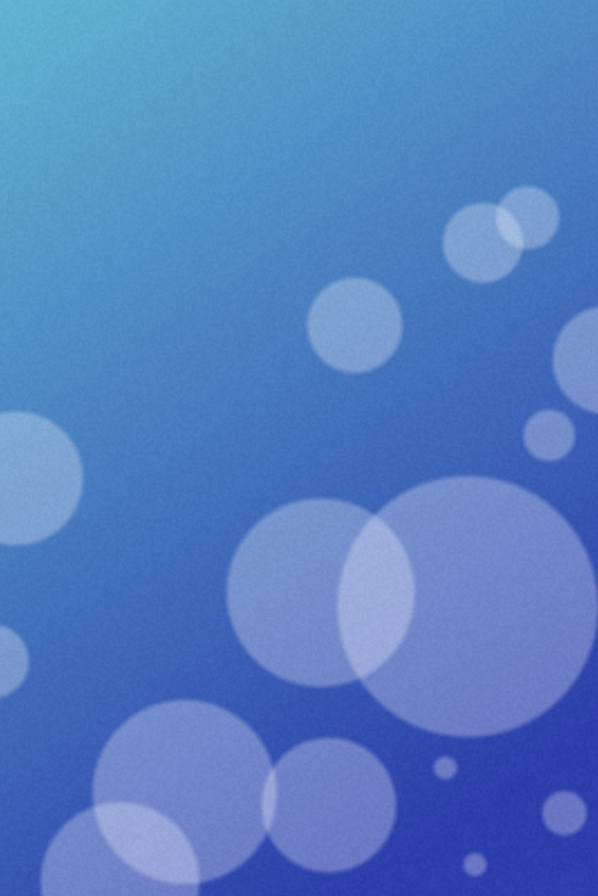
A WebGL 2 fragment shader for this background:

```glsl
#version 300 es
precision highp float;

uniform vec2 u_resolution;
out vec4 fragColor;

// Bubbles: centre and radius, in canvas heights
const vec3 bubbles[15] = vec3[15](
  vec3(0.589, 0.757, 0.035), vec3(0.539, 0.729, 0.0445), vec3(0.396, 0.637, 0.053),
  vec3(0.677, 0.598, 0.060), vec3(0.613, 0.514, 0.0285), vec3(0.018, 0.466, 0.0745),
  vec3(0.358, 0.3385, 0.105), vec3(0.522, 0.323, 0.1455), vec3(-0.009, 0.262, 0.041),
  vec3(0.206, 0.116, 0.1025), vec3(0.367, 0.1015, 0.075), vec3(0.134, 0.016, 0.0885),
  vec3(0.497, 0.143, 0.0125), vec3(0.630, 0.0925, 0.0245), vec3(0.530, 0.035, 0.0125)
);

float hash(vec2 cell) {
  vec3 q = fract(cell.xyx * 0.1031);
  q += dot(q, q.yzx + 33.33);
  return fract((q.x + q.y) * q.z);
}

float valueNoise(vec2 p) {
  vec2 cell = floor(p);
  vec2 f = smoothstep(0.0, 1.0, fract(p));
  float low = mix(hash(cell), hash(cell + vec2(1, 0)), f.x);
  float high = mix(hash(cell + vec2(0, 1)), hash(cell + vec2(1, 1)), f.x);
  return mix(low, high, f.y);
}

void main() {
  vec2 p = gl_FragCoord.xy / u_resolution.y;

  // Diagonal gradient, aqua at the upper left to indigo at the lower right
  float slope = clamp((0.66 * p.x + 1.0 - p.y) / 1.25, 0.0, 1.0);
  vec3 color = mix(vec3(0.38, 0.71, 0.82), vec3(0.175, 0.245, 0.67), slope);

  // Soft-edged translucent bubbles, brighter where they overlap
  float blur = max(0.0045, 0.75 / u_resolution.y);
  for (int i = 0; i < bubbles.length(); i++) {
    float edge = length(p - bubbles[i].xy) - bubbles[i].z;
    float cover = 1.0 - smoothstep(-blur, blur, edge);
    color = mix(color, vec3(0.97, 0.97, 1.0), 0.3 * cover);
  }

  // Fine grain
  color += 0.03 * (valueNoise(p * 400.0) - 0.5);

  fragColor = vec4(color, 1.0);
}
```
